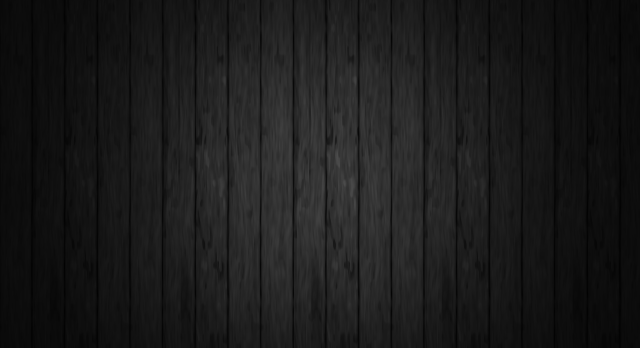
Write a WebGL 1 fragment shader that draws this texture.

```glsl
precision highp float;
// Dark vertical wooden planks with fine grain, lit by a soft central glow.
uniform vec2 u_resolution;

#define PLANK_WIDTH 0.05104
#define FIRST_SEAM 0.0501
#define PLANK_KINDS 4.0
#define GLOW_CENTER vec2(0.5, 0.5)
#define GLOW_SPREAD vec2(0.3, 0.56)
#define GLOW_LEVEL 0.182
#define BASE_LEVEL 0.036
#define GRAIN_DEPTH 0.36
#define FIBER_DEPTH 0.34
#define FLECK_DEPTH 0.34
#define SEAM_DEPTH 0.5

float hash(vec2 p) {
  vec3 q = fract(vec3(p.xyx) * 0.1031);
  q += dot(q, q.yzx + 33.33);
  return fract((q.x + q.y) * q.z);
}

float noise(vec2 p) {
  vec2 cell = floor(p);
  vec2 f = fract(p);
  f = f * f * (3.0 - 2.0 * f);
  float low = mix(hash(cell), hash(cell + vec2(1.0, 0.0)), f.x);
  float high = mix(hash(cell + vec2(0.0, 1.0)), hash(cell + vec2(1.0, 1.0)), f.x);
  return mix(low, high, f.y);
}

// Layers of noise stretched along the plank, centred on zero.
float woodGrain(vec2 p) {
  float sum = 0.0;
  float weight = 0.3;
  for (int i = 0; i < 3; i++) {
    sum += weight * (noise(p) - 0.5);
    p = p * vec2(1.8, 2.2) + vec2(7.3, 13.7);
    weight *= 1.1;
  }
  return sum;
}

// Brightness of one plank; across runs from 0 to 1 between its seams.
float plankShade(float across, float along, float kind) {
  float offset = kind * 37.0 + 11.0;
  float bend = noise(vec2(across * 2.0 + offset, along * 14.0)) - 0.5;
  float x = across + bend * 0.14;
  float shade = 1.0 + GRAIN_DEPTH * woodGrain(vec2(x * 6.0 + offset, along * 14.0));

  // Thin fibres: long threads broken up by shorter ones
  float threads = noise(vec2(x * 17.0 + offset, along * 9.0)) - 0.5;
  float strands = noise(vec2(x * 24.0 + offset, along * 60.0 + 9.0)) - 0.5;
  shade += FIBER_DEPTH * (0.5 * threads + 0.7 * strands);

  // Short pores and pale flecks, densest on the knotty kind
  float knotty = 1.0 - step(0.5, abs(kind - 1.0));
  float fleck = noise(vec2(x * 13.0 + offset, along * 62.0 + offset));
  float patchy = noise(vec2(across * 3.0 + offset, along * 24.0 + 5.0));
  float dark = smoothstep(0.55, 0.85, fleck) * smoothstep(0.4, 0.75, patchy);
  float pale = smoothstep(0.45, 0.15, fleck) * smoothstep(0.55, 0.2, patchy);
  shade -= FLECK_DEPTH * dark * (0.6 + 0.5 * knotty);
  shade += 0.2 * pale * (0.35 + knotty);

  // Long narrow cracks on the streaked kind
  float streaked = 1.0 - step(0.5, kind);
  float crack = noise(vec2(across * 14.0 + offset, along * 3.0));
  shade -= 0.2 * streaked * smoothstep(0.55, 0.85, crack);
  return shade + 0.06 * (hash(vec2(kind, 4.0)) - 0.5) - 0.03 * streaked;
}

// Narrow worn joint, its soft shadow and the pale lip beside it.
float seamShade(float across, float along) {
  float d = across - floor(across + 0.5);
  float wear = 0.65 + 0.7 * noise(vec2(3.0, along * 70.0));
  float wobble = 0.016 * (noise(vec2(8.0, along * 40.0)) - 0.5);
  float joint = exp(-pow((d + wobble) / 0.028, 2.0));
  float shadow = exp(-abs(d) / 0.06);
  float lip = exp(-pow((d + 0.1) / 0.03, 2.0));
  return 1.0 - SEAM_DEPTH * wear * joint - 0.2 * shadow + 0.09 * lip;
}

void main() {
  vec2 uv = gl_FragCoord.xy / u_resolution;
  float along = gl_FragCoord.y / u_resolution.x;

  // Plank layout
  float position = (uv.x - FIRST_SEAM) / PLANK_WIDTH;
  float across = fract(position);
  float kind = mod(floor(position), PLANK_KINDS);

  // Central light falling off towards the corners
  vec2 q = (uv - GLOW_CENTER) / GLOW_SPREAD;
  float light = BASE_LEVEL + GLOW_LEVEL * exp(-dot(q, q));

  float wood = plankShade(across, along, kind) * seamShade(across, along);
  gl_FragColor = vec4(vec3(max(light * wood, 0.0)), 1.0);
}
```
